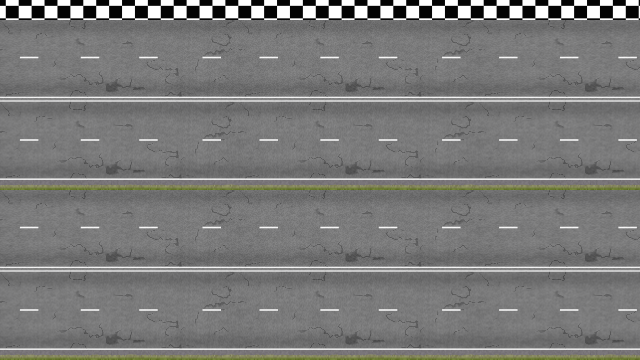
Give the GLSL for this texture, as a WebGL 1 fragment shader.

```glsl
precision highp float;

uniform vec2 u_resolution;

const float HEIGHT = 432.0;       // design units down the canvas
const float CHECKER_END = 24.0;
const float BLOCK = 204.0;        // two lanes plus a verge
const float LANE = 99.0;
const float TILE = 287.5;         // asphalt repeat along the road
const float DASH_STEP = TILE / 4.0;

const vec3 ASPHALT = vec3(0.462, 0.462, 0.464);
const vec3 SHOULDER = vec3(0.47, 0.455, 0.47);
const vec3 PAINT = vec3(0.98);
const vec3 DRY_GRASS = vec3(0.53, 0.53, 0.38);
const vec3 GREEN_GRASS = vec3(0.41, 0.47, 0.19);

float hash(vec2 p) {
  return fract(sin(dot(p, vec2(127.1, 311.7))) * 43758.55);
}

// Value noise that repeats after `period` cells in x
float noise(vec2 p, float period) {
  vec2 i = floor(p);
  vec2 f = fract(p);
  f = f * f * (3.0 - 2.0 * f);
  float x0 = mod(i.x, period);
  float x1 = mod(i.x + 1.0, period);
  float low = mix(hash(vec2(x0, i.y)), hash(vec2(x1, i.y)), f.x);
  float high = mix(hash(vec2(x0, i.y + 1.0)), hash(vec2(x1, i.y + 1.0)), f.x);
  return mix(low, high, f.y);
}

// Noise with a whole number of cells per tile and a given cell height
float tiled(vec2 p, float cells, float cellHeight) {
  return noise(vec2(p.x * cells / TILE, p.y / cellHeight), cells);
}

// Signed offset from the nearest multiple of a period
float wrap(float x, float period) {
  return mod(x + 0.5 * period, period) - 0.5 * period;
}

float band(float d, float halfWidth, float px) {
  return clamp((halfWidth - abs(d)) / px + 0.5, 0.0, 1.0);
}

// Smoothed square wave, +1 around zero
float squareWave(float x, float cell, float px) {
  float d = 0.5 * cell - abs(wrap(x, 2.0 * cell));
  return clamp(2.0 * d / px, -1.0, 1.0);
}

float checker(vec2 p, float px) {
  float s = squareWave(p.x - 14.7, 15.5, px) * squareWave(p.y - 14.5, 15.0, px);
  return 0.5 - 0.5 * s;
}

// Thin broken contours of warped noise
float cracks(vec2 p) {
  vec2 q = p + 5.0 * vec2(tiled(p, 60.0, 4.0), tiled(p + 31.0, 72.0, 4.0));
  float line = abs(tiled(q, 15.0, 10.0) - 0.5);
  float patches = smoothstep(0.48, 0.7, tiled(p + 57.0, 11.0, 13.0));
  return (1.0 - smoothstep(0.015, 0.05, line)) * patches;
}

vec3 asphalt(vec2 p) {
  float edge = (abs(p.y) - 38.0) / 10.0;
  float shade = 0.022 - 0.07 * exp(-edge * edge);
  shade += 0.03 * (tiled(p, 9.0, 30.0) - 0.5);
  shade += 0.03 * (tiled(p, 40.0, 3.0) - 0.5);
  shade += 0.06 * (tiled(p, 240.0, 1.2) - 0.5);
  shade += 0.014 * (tiled(p, 120.0, 200.0) - 0.5);
  return ASPHALT + shade - 0.11 * cracks(p);
}

// Dashes with a spacing drift that repeats every four
float dashes(vec2 p, float px) {
  float i = floor((p.x - 35.0) / DASH_STEP + 0.5);
  float a = 1.5708 * i;
  float drift = 1.0 - 1.3 * cos(2.0 * a) + 0.3 * cos(a) - 1.15 * sin(a);
  float x = p.x - 35.0 - i * DASH_STEP - drift;
  return band(x, 11.1, px) * band(p.y, 0.95, px);
}

vec3 grass(vec2 p) {
  float blades = tiled(p, 210.0, 2.2);
  float patches = tiled(p, 7.0, 50.0);
  float green = smoothstep(-1.6, 1.8, p.y + 1.5 * (blades - 0.5) + 1.4 * (patches - 0.5));
  return mix(DRY_GRASS, GREEN_GRASS, green) + 0.13 * (blades - 0.5);
}

void main() {
  float px = HEIGHT / u_resolution.y;
  vec2 p = vec2(gl_FragCoord.x, u_resolution.y - gl_FragCoord.y) * px;
  float y = mod(p.y - CHECKER_END, BLOCK);
  vec2 lane = vec2(p.x, wrap(y - 45.0, LANE));
  if (y > 190.0) lane.y = y - 144.0;

  // Road surface and shoulder
  vec3 color = asphalt(lane);
  float grain = tiled(lane, 200.0, 1.2) - 0.5;
  color = mix(color, SHOULDER + 0.07 * grain, band(y - 195.5, 3.5, px));
  color = mix(color, vec3(0.52) + 0.06 * grain, band(y - 95.0, 1.6, px));

  // Painted lines
  float paint = dashes(lane, px);
  paint = max(paint, band(abs(y - 95.0) - 2.2, 0.75, px));
  paint = max(paint, band(y - 191.0, 0.85, px));
  color = mix(color, PAINT, paint * (0.97 + 0.06 * grain));

  // Grass verge with a ragged upper edge
  float verge = wrap(y - 201.0, BLOCK);
  float ragged = verge < 0.0 ? 1.4 * (tiled(p, 150.0, 500.0) - 0.5) : 0.0;
  color = mix(color, grass(vec2(p.x, verge)), band(verge, 3.0 + ragged, px));

  // Checkered strip
  float strip = clamp((CHECKER_END - p.y) / px + 0.5, 0.0, 1.0);
  color = mix(color, mix(vec3(0.01), vec3(0.995), checker(p, px)), strip);

  gl_FragColor = vec4(color, 1.0);
}
```
